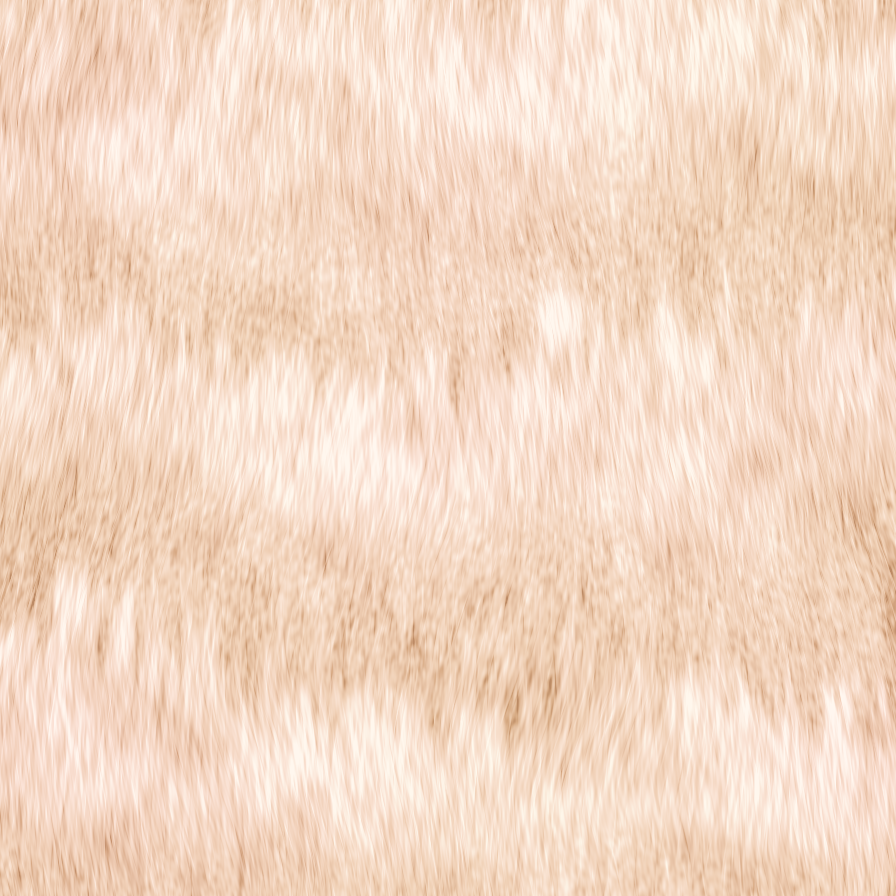
This texture is drawn by a Shadertoy shader. Its source:

```glsl
#define TIER_HEIGHT 0.365    // spacing of the overlapping fur rows
#define TIER_START 0.67      // height where one row begins
#define TIER_CONTRAST 1.2
#define PATCH_CONTRAST 1.5
#define CLUMP_CONTRAST 0.9
#define FIBRE_CONTRAST 1.25
#define STRAND_LAYERS 6
#define STRAND_CELL vec2(0.014, 0.08)
#define STRAND_WIDTH 0.0010
#define STRAND_CONTRAST 0.65
#define FAN 0.22             // how far the hair spreads downwards

float hash(vec2 p) {
    vec3 q = fract(vec3(p.xyx) * 0.1031);
    q += dot(q, q.yzx + 33.33);
    return fract((q.x + q.y) * q.z);
}

float cornerSlope(vec2 cell, vec2 offset) {
    float angle = 6.28318 * hash(cell);
    return dot(vec2(cos(angle), sin(angle)), offset);
}

float gradientNoise(vec2 p) {
    vec2 i = floor(p), f = fract(p);
    vec2 w = f * f * f * (f * (f * 6.0 - 15.0) + 10.0);
    vec2 e = vec2(1.0, 0.0);
    float low = mix(cornerSlope(i, f), cornerSlope(i + e.xy, f - e.xy), w.x);
    float high = mix(cornerSlope(i + e.yx, f - e.yx), cornerSlope(i + e.xx, f - e.xx), w.x);
    return mix(low, high, w.y);
}

// Bends the canvas so that hairs run along constant x
vec2 combedSpace(vec2 p) {
    float x = (p.x - 0.45) * (1.0 + FAN * (p.y - 0.5));
    x += 0.06 * gradientNoise(p * vec2(2.6, 2.0) + 17.0);
    x += 0.008 * gradientNoise(p * vec2(8.0, 7.0) + 41.0);
    return vec2(x + 2.0, p.y + 2.0);
}

// Straight crossing fibres, each set sheared a little differently
float fibres(vec2 hair, vec2 scale) {
    float sum = 0.0;
    for (int k = -1; k <= 1; k++) {
        float lean = 0.11 * float(k);
        vec2 q = vec2(hair.x + lean * (hair.y - 2.5), hair.y);
        sum += gradientNoise(q * scale * (1.0 + 0.17 * float(k)) + 31.0 * float(k + 2));
    }
    return sum * 0.65;
}

// Single tapered hairs, some light and some dark
float looseStrands(vec2 hair, float pixel) {
    float sum = 0.0;
    for (int layer = 0; layer < STRAND_LAYERS; layer++) {
        float seed = float(layer) * 37.0;
        vec2 q = hair / STRAND_CELL + vec2(0.37, 0.61) * float(layer);
        vec2 base = floor(q);
        for (int k = 0; k < 9; k++) {
            vec2 cell = base + vec2(k % 3 - 1, k / 3 - 1);
            vec2 jitter = vec2(hash(cell + seed), hash(cell + seed + 5.3));
            float lean = hash(cell + seed + 9.1) - 0.5;
            vec2 d = (q - cell - jitter) * STRAND_CELL;
            float along = d.y / (STRAND_CELL.y * mix(0.2, 0.55, jitter.x));
            float across = abs(d.x - lean * 0.32 * d.y - lean * 0.001 * along * along);
            float taper = 1.0 - smoothstep(0.3, 1.0, abs(along));
            float edge = 0.5 * STRAND_WIDTH;
            float line = 1.0 - smoothstep(edge - 0.5 * pixel, edge + 0.6 * pixel, across);
            sum += line * taper * (hash(cell + seed + 21.9) < 0.53 ? 1.0 : -1.0);
        }
    }
    return clamp(sum, -1.5, 1.5);
}

// Tone ramp from deep brown to near white
vec3 furColour(float tone) {
    vec3 ramp[8] = vec3[8](
        vec3(0.74, 0.54, 0.40), vec3(0.85, 0.67, 0.53),
        vec3(0.90, 0.75, 0.64), vec3(0.94, 0.81, 0.71),
        vec3(0.96, 0.85, 0.77), vec3(0.98, 0.89, 0.83),
        vec3(0.99, 0.94, 0.89), vec3(1.00, 0.97, 0.93));
    float t = clamp(tone, 0.0, 6.999);
    int k = int(t);
    return mix(ramp[k], ramp[k + 1], fract(t));
}

void mainImage(out vec4 fragColor, in vec2 fragCoord) {
    vec2 p = fragCoord / iResolution.xy;
    vec2 hair = combedSpace(p);

    // Clumps, which also make the row ends ragged
    float wideClump = fibres(hair, vec2(24.0, 7.0));
    float thinClump = fibres(hair, vec2(75.0, 13.0));

    // Rows: soft bright crest, long fade, tan undercoat
    float wobble = 0.15 * gradientNoise(p * vec2(3.5, 2.0) + 3.0);
    float ragged = 0.06 * wideClump + 0.08 * thinClump;
    float phase = fract((TIER_START - p.y + wobble + ragged) / TIER_HEIGHT);
    float coat = smoothstep(0.0, 0.3, phase) * (1.0 - smoothstep(0.35, 0.9, phase));

    // Broad patches and light falling from above, gently compressed
    float patches = gradientNoise(p * vec2(4.0, 6.0) + 11.0)
                  + 0.6 * gradientNoise(p * vec2(11.0, 14.0) + 29.0);
    float broad = TIER_CONTRAST * (coat - 0.46) * (1.0 + patches) + PATCH_CONTRAST * patches;
    broad += 0.6 * (p.y - 0.5) - 0.8 * pow(abs(p.x - 0.5) * 2.0, 4.0) + 0.15;
    broad /= sqrt(1.0 + 0.35 * broad * broad);
    vec2 recess = (p - vec2(1.01, 0.31)) / vec2(0.025, 0.08);
    broad -= 1.6 * exp(-dot(recess, recess));

    // Fine fibres, shorter and fuzzier in the undercoat
    float fuzz = 1.2 * fibres(hair, vec2(230.0, 70.0));
    float fine = fibres(hair, vec2(150.0, 16.0)) + 1.4 * fibres(hair, vec2(320.0, 26.0));
    fine = mix(0.5 * fine + fuzz, fine, smoothstep(0.0, 0.5, coat));

    float tone = broad + CLUMP_CONTRAST * (wideClump + thinClump) + FIBRE_CONTRAST * fine
               + STRAND_CONTRAST * looseStrands(hair, 1.0 / iResolution.y);
    vec3 colour = furColour(4.0 + 1.4 * tone);

    // Rosy hair over a yellower undercoat
    float rosy = 0.5 * (coat - 0.5) + gradientNoise(p * 3.0 + 61.0);
    colour += rosy * vec3(0.006, -0.006, 0.014);
    fragColor = vec4(clamp(colour, 0.0, 1.0), 1.0);
}
```
